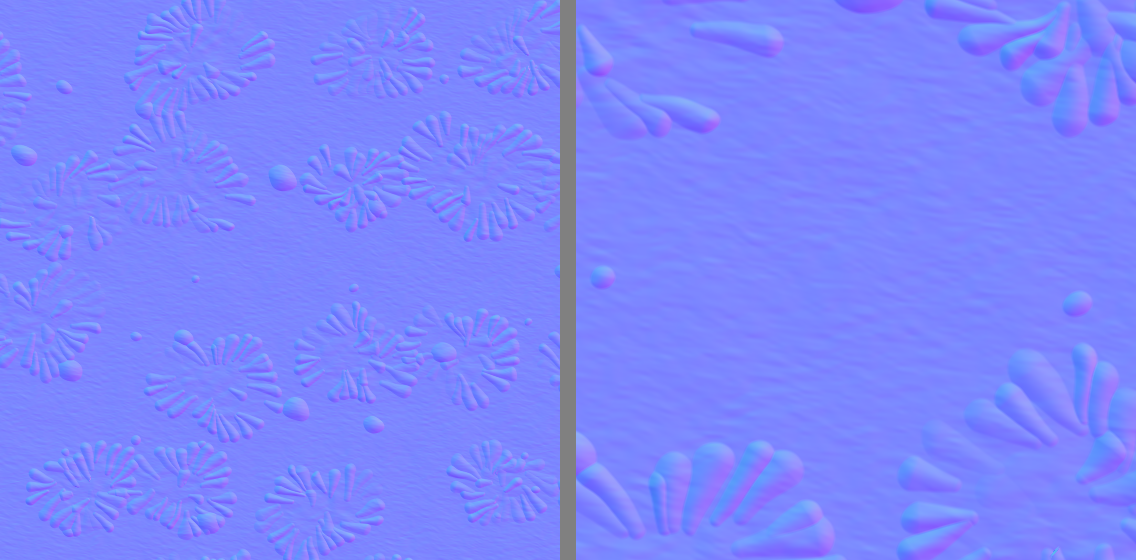
Left, the full canvas; right, a detail of the centre.
Write a Shadertoy shader that draws this texture map.

```glsl
// Tangent-space normal map of crusty rosettes with radial, teardrop lobes,
// scattered pebble domes and a fine, streaky grain. A height field is built
// from jittered cells and its slopes are encoded as colour.

const float TAU = 6.2831853;
const float ROSETTE_CELLS = 4.0;               // rosettes per canvas height
const vec2  ROSETTE_RADIUS = vec2(0.07, 0.115); // smallest, largest
const float LOBE_PITCH = 0.0215;               // spacing along the rim
const float LOBE_WIDTH = 0.0105;               // half width at the tip
const float LOBE_LENGTH = 0.042;
const float LOBE_RISE = 0.19;                  // height relative to width
const float PEBBLE_CELLS = 6.5;
const vec2  PEBBLE_RADIUS = vec2(0.008, 0.027);
const float PEBBLE_RISE = 0.17;
const float PEBBLE_SHARE = 0.6;
const vec2  GRAIN_FREQ = vec2(75.0, 185.0);    // stretched sideways
const float GRAIN_HEIGHT = 0.00032;
const float CRUST_HEIGHT = 0.0011;
const vec2  BASE_TILT = vec2(-0.024, 0.052);
const float SLOPE_STEP = 0.001;

float hash(vec2 p) {
    return fract(sin(dot(p, vec2(127.1, 311.7))) * 43758.5453);
}

vec2 hash2(vec2 p) {
    return vec2(hash(p), hash(p + 37.3));
}

float noise(vec2 p) {
    vec2 i = floor(p), f = fract(p);
    f = f * f * (3.0 - 2.0 * f);
    return mix(mix(hash(i), hash(i + vec2(1, 0)), f.x),
               mix(hash(i + vec2(0, 1)), hash(i + vec2(1, 1)), f.x), f.y);
}

vec2 polar(float a) {
    return vec2(cos(a), sin(a));
}

// Irregular rim radius, wider than tall
float rimRadius(float a, float radius, float seed) {
    return radius * (1.0 + 0.19 * cos(2.0 * a + 0.9 * sin(seed * 40.0))
                         + 0.13 * cos(3.0 * a + seed * TAU)
                         + 0.06 * cos(5.0 * a + seed * 50.0));
}

// Ring of tapered lobes pointing outward
float lobeRing(vec2 p, float radius, float seed, float pitch, float len, float share) {
    float count = floor(TAU * radius / pitch);
    float sector = floor(atan(p.y, p.x) / TAU * count);
    float relief = 0.0;
    for (float k = -2.0; k <= 2.0; k++) {
        vec2 id = vec2(mod(sector + k, count), seed * 91.0);
        vec2 r1 = hash2(id), r2 = hash2(id + 11.7);
        float a = (id.x + 0.5 + 0.5 * (r1.x - 0.5)) / count * TAU;
        vec2 axis = polar(a + 0.5 * (r1.y - 0.5) + 0.3 * sin(seed * 70.0));
        vec2 tip = polar(a) * rimRadius(a, radius, seed) * (0.93 + 0.14 * r2.x);
        float size = len * (0.65 + 0.6 * r2.y);
        float t = clamp(dot(p - tip, axis) / size + 1.0, 0.0, 1.0);
        float width = LOBE_WIDTH * (0.8 + 0.4 * r1.x) * mix(0.45, 1.0, t);
        float d = length(p - tip + axis * size * (1.0 - t)) / width;
        float dome = max(1.0 - d * d, 0.0);
        // Whole arcs of the rim fade away, single lobes may be missing
        float arc = smoothstep(0.12, 0.55, noise(polar(a) * 1.6 + seed * 60.0));
        float present = step(hash(id + 5.1), share) * mix(0.25, 1.0, arc);
        relief = max(relief, LOBE_RISE * LOBE_WIDTH * mix(0.35, 1.0, t)
                             * present * dome * (0.6 + 0.4 * dome));
    }
    return relief;
}

float rosettes(vec2 p) {
    vec2 cell = floor(p * ROSETTE_CELLS);
    float crease = noise(p * vec2(55.0, 80.0)) * CRUST_HEIGHT;
    float relief = 0.0;
    for (float y = -1.0; y <= 1.0; y++)
    for (float x = -1.0; x <= 1.0; x++) {
        vec2 id = cell + vec2(x, y);
        float seed = hash(id + 3.7);
        vec2 shift = 0.5 + 0.5 * (hash2(id + 19.1) - 0.5);
        vec2 q = p - (id + shift) / ROSETTE_CELLS;
        float radius = mix(ROSETTE_RADIUS.x, ROSETTE_RADIUS.y, hash(id + 8.3));
        float dist = length(q);
        if (dist > radius * 1.6 || seed < 0.06) continue;
        float rim = lobeRing(q, radius, seed, LOBE_PITCH, LOBE_LENGTH, 0.93);
        float core = lobeRing(q, radius * 0.48, seed + 0.31, LOBE_PITCH * 1.4,
                              LOBE_LENGTH * 0.6, 0.5);
        float crust = crease * (1.0 - smoothstep(0.5, 1.15, dist / radius));
        relief = max(relief, max(rim, core) + crust);
    }
    return relief;
}

float pebbles(vec2 p) {
    vec2 cell = floor(p * PEBBLE_CELLS);
    float relief = 0.0;
    for (float y = -1.0; y <= 1.0; y++)
    for (float x = -1.0; x <= 1.0; x++) {
        vec2 id = cell + vec2(x, y);
        if (hash(id + 71.3) > PEBBLE_SHARE) continue;
        vec2 q = p - (id + 0.1 + 0.8 * hash2(id + 53.9)) / PEBBLE_CELLS;
        float pick = hash(id + 29.5);
        float radius = mix(PEBBLE_RADIUS.x, PEBBLE_RADIUS.y, pick * pick);
        q.y = q.y * 1.2 + 0.25 * q.x * (pick - 0.3);
        float dome = max(1.0 - dot(q, q) / (radius * radius), 0.0);
        relief = max(relief, PEBBLE_RISE * radius * dome * (0.8 + 0.2 * dome));
    }
    return relief;
}

float height(vec2 p) {
    vec2 warp = vec2(noise(p * 38.0), noise(p * 38.0 + 41.0)) - 0.5;
    vec2 q = p + 0.007 * warp;
    vec2 g = vec2(p.x, p.y + 0.12 * p.x + 0.006 * warp.x) * GRAIN_FREQ;
    float grain = GRAIN_HEIGHT * (noise(g) + 0.4 * noise(g * 2.1 + 9.0));
    return max(rosettes(q), pebbles(q)) + grain + 0.0007 * noise(p * 22.0);
}

void mainImage(out vec4 fragColor, in vec2 fragCoord) {
    vec2 p = fragCoord / iResolution.y;
    vec2 e = vec2(SLOPE_STEP, 0.0);
    vec2 slope = vec2(height(p + e.xy) - height(p - e.xy),
                      height(p + e.yx) - height(p - e.yx)) / (2.0 * SLOPE_STEP);
    vec3 normal = normalize(vec3(BASE_TILT - slope, 1.0));
    // Lift blue slightly so that only steep flanks leave full value
    fragColor = vec4(min(normal * 0.5 + vec3(0.5, 0.5, 0.515), 1.0), 1.0);
}
```
